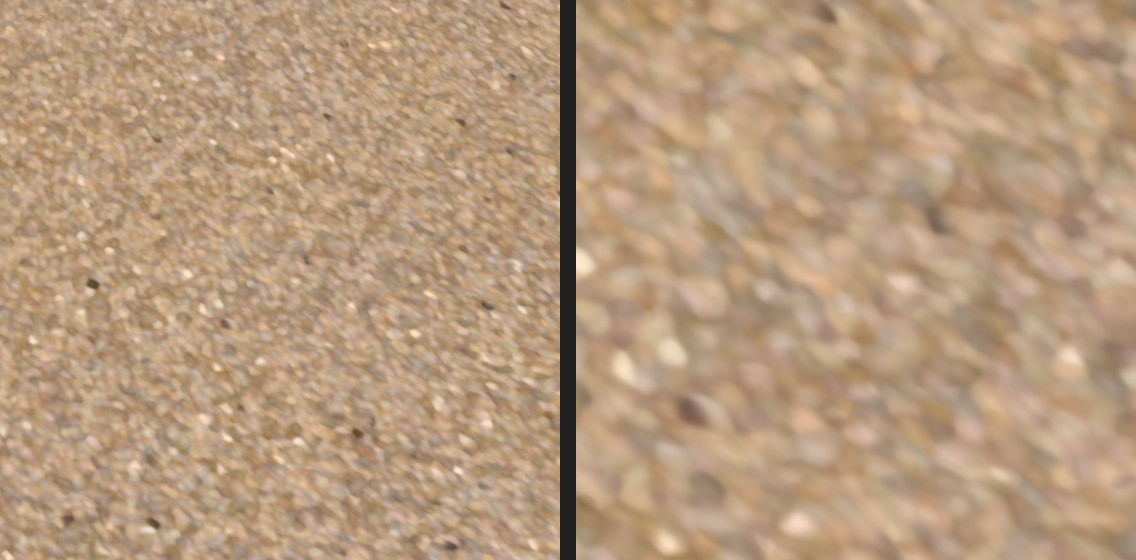
Left, the full canvas; right, a detail of the centre.
A WebGL 1 fragment shader for this texture:

```glsl
precision highp float;
// Soft-focus coarse sand seen at a slant, with grains shrinking toward the top.

uniform vec2 u_resolution;

const vec3 SAND = vec3(0.716, 0.603, 0.490);
const vec3 OCHRE_SHIFT = vec3(0.035, 0.005, -0.085);   // grey to golden grains
const vec3 PINK_SHIFT = vec3(0.050, -0.015, -0.015);   // olive to pink grains
const vec3 GLINT = vec3(0.20, 0.21, 0.22);             // rare pale quartz
const vec3 SPECK = vec3(-0.25, -0.24, -0.21);          // rare dark stones
const vec2 GRAIN_FREQ = vec2(62.0, 100.0);             // along, across the streaks
const float STREAK_ANGLE = -0.60;
const float NEAR_SCALE = 1.22;
const float FAR_SCALE = 0.78;
const float GRAIN_CONTRAST = 0.21;
const float FINE_CONTRAST = 0.30;
const float GAP_SHADE = 0.05;
const float PATCH_CONTRAST = 0.055;
const float GRAIN_FALLOFF = 4.2;

vec3 hash3(vec2 p) {
  vec3 q = fract(vec3(p.xyx) * vec3(0.1031, 0.1030, 0.0973));
  q += dot(q, q.yxz + 33.33);
  return fract((q.xxy + q.yzz) * q.zyx);
}

float valueNoise(vec2 p) {
  vec2 cell = floor(p);
  vec2 f = fract(p);
  f = f * f * (3.0 - 2.0 * f);
  float low = mix(hash3(cell).x, hash3(cell + vec2(1.0, 0.0)).x, f.x);
  float high = mix(hash3(cell + vec2(0.0, 1.0)).x, hash3(cell + 1.0).x, f.x);
  return mix(low, high, f.y);
}

float patches(vec2 p) {
  return 0.6 * valueNoise(p) + 0.4 * valueNoise(p * 2.7 + 19.0) - 0.5;
}

// Colour offset of one grain from its random traits
vec3 grainTint(vec2 cell) {
  vec3 trait = hash3(cell + 211.0);
  vec3 rarity = hash3(cell + 467.0);
  vec3 tint = vec3(GRAIN_CONTRAST * (trait.x - 0.5));
  tint += OCHRE_SHIFT * (trait.y - 0.5) + PINK_SHIFT * (trait.z - 0.5);
  tint += GLINT * smoothstep(0.94, 1.0, rarity.x);
  tint += SPECK * smoothstep(0.988, 0.996, rarity.y);
  return tint;
}

// Blends jittered neighbouring grains; rgb is the tint, a the packing density
vec4 grainLayer(vec2 p) {
  vec2 base = floor(p);
  vec3 tint = vec3(0.0);
  float total = 0.0001;
  for (int j = -1; j <= 1; j++) {
    for (int i = -1; i <= 1; i++) {
      vec2 cell = base + vec2(float(i), float(j));
      vec2 centre = cell + 0.1 + 0.8 * hash3(cell + 37.0).xy;
      vec2 d = p - centre;
      float weight = exp(-GRAIN_FALLOFF * dot(d, d));
      tint += weight * grainTint(cell);
      total += weight;
    }
  }
  return vec4(tint / total, total);
}

void main() {
  vec2 uv = gl_FragCoord.xy / u_resolution.y;

  // Slanted ground: grain scale falls with height
  float slope = NEAR_SCALE - FAR_SCALE;
  float scale = NEAR_SCALE - slope * uv.y;
  vec2 ground = vec2((uv.x - 0.5) / scale, -log(scale) / slope) + 2.0;

  // Turn into streak space and bend the rows a little
  float c = cos(STREAK_ANGLE);
  float s = sin(STREAK_ANGLE);
  vec2 streak = vec2(c * ground.x + s * ground.y, c * ground.y - s * ground.x);
  streak += 0.012 * vec2(patches(ground * 17.0), patches(ground * 17.0 + 50.0));

  // Main grains and finer grit
  vec2 grainPos = streak * GRAIN_FREQ + 300.0;
  vec4 grains = grainLayer(grainPos);
  vec4 grit = grainLayer(grainPos * 1.7 + 71.0);
  vec3 detail = grains.rgb + FINE_CONTRAST * grit.rgb;
  detail += GAP_SHADE * (grains.a - 0.75);
  detail *= mix(1.12, 0.88, uv.y);

  // Broad drifts of shade and warmth
  float shade = patches(ground * vec2(5.0, 8.0));
  float warmth = patches(ground * vec2(4.0, 6.0) + 90.0);
  vec3 color = SAND + detail + PATCH_CONTRAST * shade + 0.6 * OCHRE_SHIFT * warmth;

  gl_FragColor = vec4(clamp(color, 0.0, 1.0), 1.0);
}
```
